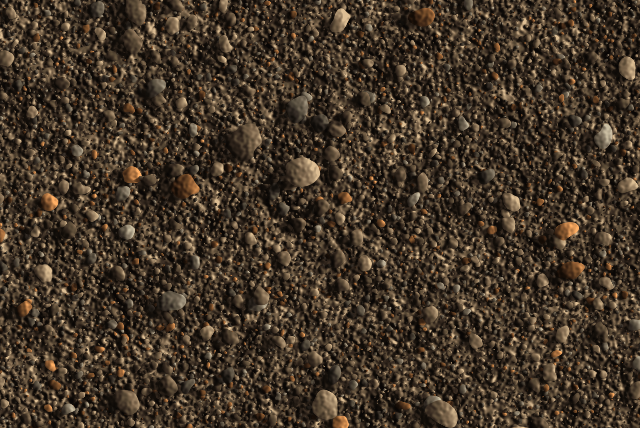
Give the GLSL for this texture, as a WebGL 1 fragment shader.

```glsl
precision highp float;
// Coarse gravelly soil under low sunlight from the right. Slopes of fine noise
// make the grit, then four scattered layers of domed stones with cast shadows
// are laid on it; the resulting light level is turned into earth colours.

uniform vec2 u_resolution;

#define LIGHT vec2(0.95, 0.31)
#define GRIT_SIZE 0.0075
#define CLOD_SIZE 0.017
#define PATCH_SIZE 0.055
#define GRIT_GAIN 2.5
#define CLOD_GAIN 1.9
#define PATCH_GAIN 1.5
#define SLOPE_GAIN 1.6
#define SHADOW_TONE -1.45
#define EXPOSURE 0.0

float hash(vec2 p) {
  vec3 q = fract(vec3(p.xyx) * vec3(0.1031, 0.1030, 0.0973));
  q += dot(q, q.yzx + 33.33);
  return fract((q.x + q.y) * q.z);
}

vec2 hash2(vec2 p) {
  return vec2(hash(p), hash(p + 71.7));
}

float noise(vec2 p) {
  vec2 i = floor(p), f = fract(p);
  f = f * f * (3.0 - 2.0 * f);
  vec2 x = vec2(1.0, 0.0);
  return mix(mix(hash(i), hash(i + x), f.x),
             mix(hash(i + x.yx), hash(i + 1.0), f.x), f.y);
}

mat2 turn(float a) {
  float c = cos(a), s = sin(a);
  return mat2(c, s, -s, c);
}

// Slope of a noise surface towards the light
float relief(vec2 p, float size, float angle) {
  mat2 m = turn(angle);
  vec2 q = m * p / size + 90.0;
  vec2 reach = m * LIGHT * 0.4;
  return noise(q - reach) - noise(q + reach);
}

// One layer of irregular stones, each with a shadow away from the light
void scatter(vec2 p, float size, float amount, float lift, float grit,
             inout float tone, inout vec3 tint) {
  float pixel = 1.0 / u_resolution.y;
  vec2 g = turn(0.4) * p / size + 40.0 + 900.0 * size;
  vec2 light = turn(0.4) * LIGHT;
  g += 0.22 * (vec2(noise(g * 2.7), noise(g * 2.7 + 37.0)) - 0.5);
  vec2 home = floor(g);
  for (int j = -1; j <= 1; j++) {
    for (int i = -1; i <= 1; i++) {
      vec2 cell = home + vec2(float(i), float(j));
      if (hash(cell + 13.1) > amount) continue;
      vec2 place = hash2(cell + 5.3);
      vec2 kind = hash2(cell + 27.9);
      float radius = mix(0.2, 0.5, kind.x * kind.x);
      vec2 d = g - cell - 0.2 - 0.6 * place;
      vec2 squash = vec2(1.0, mix(1.0, 1.6, kind.y)) / radius;
      mat2 spin = turn(6.283 * hash(cell + 51.0));
      float soft = min(0.7 * pixel / (size * radius), 0.6);

      // Shadow: the stone swept away from the light
      float back = clamp(-dot(d, light), 0.0, 1.2 * radius);
      float swept = length((spin * (d + light * back)) * squash);
      float shadow = 1.0 - smoothstep(0.75 - soft, 1.05 + soft, swept);
      shadow *= 1.0 - 0.35 * back / radius;
      tone = mix(tone, min(tone, SHADOW_TONE + 0.25 * grit), 0.9 * shadow);

      // Stone: a dome, brightest on the sunny side
      float edge = length((spin * d) * squash);
      float cover = 1.0 - smoothstep(1.0 - soft, 1.0 + soft, edge);
      float slope = dot(d, light) / radius;
      float albedo = 1.5 * (hash(cell + 83.0) - 0.5);
      float face = lift + SLOPE_GAIN * slope + albedo + 0.4 * grit;
      tone = mix(tone, face, cover);

      // Most stones are tan, some rusty, some grey
      float hue = hash(cell + 97.0);
      vec3 stain = mix(vec3(1.0), vec3(1.16, 0.92, 0.68), step(0.86, hue));
      stain = mix(stain, vec3(0.92, 1.0, 1.1), step(hue, 0.22));
      tint = mix(tint, stain, cover);
    }
  }
}

// Earth colours from deep shade to full sun
vec3 earth(float t) {
  vec3 c = mix(vec3(0.035, 0.025, 0.018), vec3(0.08, 0.06, 0.04),
               clamp((t + 1.9) / 0.86, 0.0, 1.0));
  c = mix(c, vec3(0.22, 0.17, 0.13), clamp((t + 1.04) / 0.85, 0.0, 1.0));
  c = mix(c, vec3(0.35, 0.29, 0.21), clamp((t + 0.19) / 0.62, 0.0, 1.0));
  c = mix(c, vec3(0.49, 0.40, 0.30), clamp((t - 0.43) / 0.61, 0.0, 1.0));
  c = mix(c, vec3(0.66, 0.56, 0.43), clamp((t - 1.04) / 0.61, 0.0, 1.0));
  return mix(c, vec3(0.87, 0.75, 0.58), clamp((t - 1.65) / 0.68, 0.0, 1.0));
}

void main() {
  vec2 p = gl_FragCoord.xy / u_resolution.y;
  float grit = GRIT_GAIN * relief(p, GRIT_SIZE, 0.6);
  float tone = grit + CLOD_GAIN * relief(p, CLOD_SIZE, 1.1);
  tone += PATCH_GAIN * (noise(turn(0.3) * p / PATCH_SIZE + 60.0) - 0.5);
  vec3 tint = vec3(1.0);
  scatter(p, 0.012, 0.80, 0.35, grit, tone, tint);
  scatter(p, 0.022, 0.50, 0.30, grit, tone, tint);
  scatter(p, 0.045, 0.28, 0.45, grit, tone, tint);
  scatter(p, 0.085, 0.20, 0.55, grit, tone, tint);
  gl_FragColor = vec4(earth(tone + EXPOSURE) * tint, 1.0);
}
```
